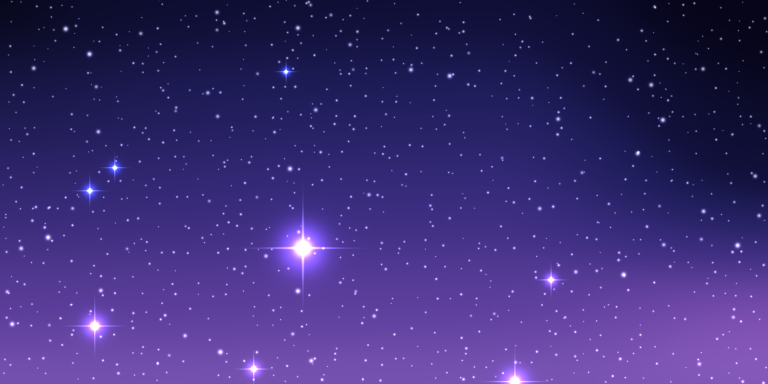
Write a WebGL 1 fragment shader that draws this background.

```glsl
precision highp float;
// Violet night sky: dusk gradient, scattered stars and a few cross-shaped flares.

uniform vec2 u_resolution;

#define FINE_CELL 0.036
#define FINE_DENSITY 0.46
#define FINE_RADIUS 0.0026
#define BRIGHT_CELL 0.105
#define BRIGHT_DENSITY 0.34
#define BRIGHT_RADIUS 0.0052
#define SHADOW_DEPTH 0.42
#define HALO_STRENGTH 0.85
#define RAY_STRENGTH 0.85
#define VIOLET vec3(0.50, 0.32, 1.00)
#define BLUE vec3(0.18, 0.27, 1.00)

// Sine-free hash: two values in 0..1 for each cell.
vec2 hash22(vec2 cell) {
    vec3 q = fract(cell.xyx * vec3(0.1031, 0.1030, 0.0973));
    q += dot(q, q.yzx + 33.33);
    return fract((q.xx + q.yz) * q.zy);
}

// Sky from lilac horizon to dark zenith, with a shadow at upper right.
vec3 skyColor(vec2 p) {
    float shadow = smoothstep(1.25, 2.05, p.x) * smoothstep(0.16, 0.58, p.y);
    float h = p.y + SHADOW_DEPTH * shadow;
    vec3 color = mix(vec3(0.46, 0.32, 0.69), vec3(0.37, 0.25, 0.62), smoothstep(0.0, 0.22, h));
    color = mix(color, vec3(0.22, 0.17, 0.49), smoothstep(0.15, 0.53, h));
    color = mix(color, vec3(0.13, 0.12, 0.37), smoothstep(0.45, 0.77, h));
    color = mix(color, vec3(0.06, 0.06, 0.22), smoothstep(0.70, 1.0, h));
    color = mix(color, vec3(0.025, 0.02, 0.10), smoothstep(0.95, 1.35, h));

    // Dark left corner and rosy haze at the lower right.
    color *= 1.0 - 0.5 * exp(-3.5 * length(p - vec2(0.0, 1.0)));
    vec2 haze = (p - vec2(2.0, 0.15)) / vec2(0.42, 0.17);
    return color + vec3(0.10, 0.05, 0.06) * exp(-dot(haze, haze));
}

// One jittered star per occupied cell, kept clear of the cell border.
float starLayer(vec2 p, float cellSize, float density, float radius, float seed) {
    vec2 cell = floor(p / cellSize);
    vec2 jitter = hash22(cell + seed);
    vec2 traits = hash22(cell + seed + 57.0);
    vec2 offset = p - (cell + mix(vec2(0.15), vec2(0.85), jitter)) * cellSize;
    float size = radius * mix(0.65, 1.15, traits.y);
    float soft = max(size, 0.6 / u_resolution.y);
    float brightness = mix(0.45, 1.0, traits.y) * size / soft;
    return step(traits.x, density) * brightness * exp(-dot(offset, offset) / (soft * soft));
}

// Thin tapered ray along x.
float ray(vec2 d, float reach) {
    float taper = max(1.0 - abs(d.x) / reach, 0.0);
    float width = max(0.018 * reach * taper, 0.6 / u_resolution.y);
    return taper * taper * exp(-d.y * d.y / (width * width));
}

// Flare: coloured halo, crossing rays and a white core.
vec3 flare(vec2 p, vec2 center, float reach, vec3 tint) {
    vec2 d = p - center;
    float r = length(d) / reach;
    float halo = exp(-14.0 * r * r) + 0.35 * exp(-5.0 * r);
    float rays = ray(d, reach) + ray(d.yx, reach);
    float core = exp(-120.0 * r * r);
    return tint * halo * HALO_STRENGTH + mix(tint, vec3(1.0), 0.5) * rays * RAY_STRENGTH
        + vec3(1.3) * core;
}

void main() {
    vec2 p = gl_FragCoord.xy / u_resolution.y;
    vec3 color = skyColor(p);

    // Scattered stars, from fine dust to bright points.
    float stars = 0.0;
    for (int i = 0; i < 2; i++) {
        float layer = float(i);
        stars += 0.75 * starLayer(p + 0.013 * layer, FINE_CELL * (1.0 + 0.6 * layer),
            FINE_DENSITY, FINE_RADIUS * (1.0 + 0.2 * layer), 11.0 + 31.0 * layer);
    }
    stars += starLayer(p, BRIGHT_CELL, BRIGHT_DENSITY, BRIGHT_RADIUS, 83.0);
    color += vec3(0.86, 0.84, 0.96) * stars;

    // Violet flares near the horizon.
    color += flare(p, vec2(0.789, 0.354), 0.200, VIOLET);
    color += flare(p, vec2(0.247, 0.151), 0.100, VIOLET);
    color += flare(p, vec2(1.341, 0.006), 0.110, VIOLET);
    color += flare(p, vec2(0.661, 0.039), 0.062, VIOLET);
    color += flare(p, vec2(1.435, 0.271), 0.055, VIOLET);

    // Smaller blue flares higher up.
    color += flare(p, vec2(0.234, 0.503), 0.058, BLUE);
    color += flare(p, vec2(0.299, 0.563), 0.050, BLUE);
    color += flare(p, vec2(0.745, 0.813), 0.042, BLUE);

    gl_FragColor = vec4(min(color, 1.0), 1.0);
}
```
